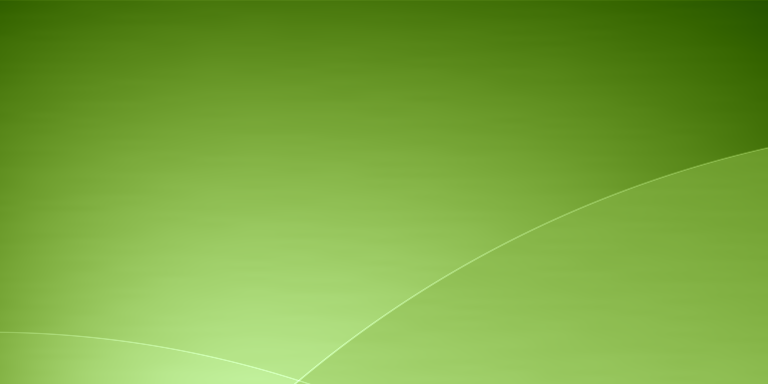
A Shadertoy shader for this background:

```glsl
// Soft green glow rising from the lower edge, with two translucent arched panels.

// Units: canvas height = 1, origin at the lower left.
const vec2 RIGHT_CENTER = vec2(2.64, -2.206);
const float RIGHT_RADIUS = 2.893;
const vec2 LEFT_CENTER = vec2(-0.03, -2.515);
const float LEFT_RADIUS = 2.65;
const float GLOW_X = 0.68;

float hash(vec2 p) {
    return fract(sin(dot(p, vec2(127.1, 311.7))) * 43758.5453);
}

float valueNoise(vec2 p) {
    vec2 cell = floor(p);
    vec2 f = fract(p);
    f = f * f * (3.0 - 2.0 * f);
    float low = mix(hash(cell), hash(cell + vec2(1.0, 0.0)), f.x);
    float high = mix(hash(cell + vec2(0.0, 1.0)), hash(cell + vec2(1.0, 1.0)), f.x);
    return mix(low, high, f.y);
}

float circleDistance(vec2 p, vec2 center, float radius) {
    return length(p - center) - radius;
}

// Coverage of the inside of a shape
float fillMask(float dist, float pixel) {
    return smoothstep(0.5 * pixel, -0.5 * pixel, dist);
}

// Coverage of a thin stroke along the edge of a shape
float strokeMask(float dist, float halfWidth, float pixel) {
    return smoothstep(halfWidth + 0.5 * pixel, halfWidth - 0.5 * pixel, abs(dist));
}

// Brightness of the backdrop: fades upward and, faster on the left, sideways
float backdropTone(vec2 p) {
    float column = 0.73 - 0.25 * p.y - 0.2 * p.y * p.y;
    float dx = p.x - GLOW_X;
    float falloff = dx < 0.0 ? mix(0.5, 0.2, p.y) : mix(0.22, 0.08, p.y);
    return column - falloff * dx * dx;
}

// Brightness of the right panel: an even slope away from its lower left tip
float panelTone(vec2 p) {
    return 0.66 - 0.1 * (p.x - 0.9) - 0.22 * p.y;
}

// Green ramp that gains blue as it brightens
vec3 greenRamp(float tone) {
    float blue = 0.966 * tone * tone + 0.179 * tone - 0.079;
    return clamp(vec3(tone, tone + 0.185, blue), 0.0, 1.0);
}

void mainImage(out vec4 fragColor, in vec2 fragCoord) {
    vec2 p = fragCoord / iResolution.y;
    float pixel = 1.0 / iResolution.y;

    float rightDist = circleDistance(p, RIGHT_CENTER, RIGHT_RADIUS);
    float leftDist = circleDistance(p, LEFT_CENTER, LEFT_RADIUS);

    // Backdrop and panels
    float tone = backdropTone(p);
    tone += 0.025 * fillMask(leftDist, pixel);
    tone = mix(tone, panelTone(p), fillMask(rightDist, pixel));

    // Faint horizontal streaks
    tone += 0.01 * (valueNoise(p * vec2(9.0, 70.0)) - 0.5);

    // Bright panel rims and a thin sheen on the top edge
    tone += 0.11 * strokeMask(rightDist, 0.0022, pixel);
    tone += 0.09 * strokeMask(leftDist, 0.0018, pixel);
    tone += 0.04 * strokeMask(p.y - 1.0, 0.002, pixel);

    fragColor = vec4(greenRamp(tone), 1.0);
}
```
